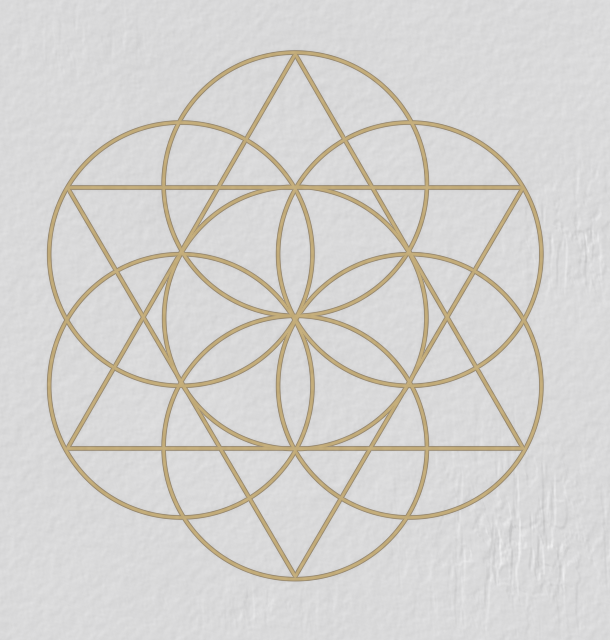
This background is drawn by a Shadertoy shader. Its source:

```glsl
// Sacred-geometry line work in muted gold on a pale plaster wall.
// Seven rings and two triangles are merged as distance fields; the wall
// is a noise height field, embossed by light from the upper left.

const float RING_RADIUS = 0.2057;
const float LINE_HALF_WIDTH = 0.0036;
const vec2 FIGURE_CENTER = vec2(-0.0152, 0.0033);
const vec3 WALL = vec3(0.852, 0.852, 0.855);
const vec3 GOLD = vec3(0.765, 0.675, 0.475);
const vec3 BRONZE = vec3(0.59, 0.53, 0.43);

float hash(vec2 p) {
    vec3 q = fract(vec3(p.xyx) * 0.1031);
    q += dot(q, q.yzx + 33.33);
    return fract((q.x + q.y) * q.z);
}

float noise(vec2 p) {
    vec2 cell = floor(p), f = fract(p);
    f = f * f * (3.0 - 2.0 * f);
    float low = mix(hash(cell), hash(cell + vec2(1, 0)), f.x);
    float high = mix(hash(cell + vec2(0, 1)), hash(cell + vec2(1, 1)), f.x);
    return mix(low, high, f.y);
}

float fbm(vec2 p) {
    float sum = 0.0, weight = 0.5;
    for (int i = 0; i < 4; i++) {
        sum += weight * noise(p);
        p = mat2(1.6, 1.2, -1.2, 1.6) * p + 17.0;
        weight *= 0.5;
    }
    return sum;
}

float ring(vec2 p, vec2 center, float radius) {
    return abs(length(p - center) - radius);
}

float segment(vec2 p, vec2 a, vec2 b) {
    vec2 ab = b - a;
    return length(p - a - ab * clamp(dot(p - a, ab) / dot(ab, ab), 0.0, 1.0));
}

// Outline of an isosceles triangle with a level base
float triangle(vec2 p, float apexY, float baseY, float halfBase) {
    p.x = abs(p.x);
    vec2 corner = vec2(halfBase, baseY);
    return min(segment(p, vec2(0.0, baseY), corner),
               segment(p, vec2(0.0, apexY), corner));
}

// Central ring, six surrounding rings and two opposed triangles
float figure(vec2 p) {
    float d = ring(p, vec2(0.0), RING_RADIUS - 0.0008);
    for (int i = 0; i < 6; i++) {
        float angle = radians(60.0 * float(i) + 30.0);
        vec2 center = vec2(cos(angle), sin(angle)) * RING_RADIUS;
        // Upright pair sits a little higher than the side rings
        center.x *= 1.004;
        center.y += abs(cos(angle)) < 0.1 ? 0.0032 : -0.0033;
        d = min(d, ring(p, center, RING_RADIUS));
    }
    d = min(d, triangle(p, 0.412, -0.204, 0.356));
    return min(d, triangle(p, -0.404, 0.2037, 0.356));
}

// Soft elliptical area of rougher plaster
float patchMask(vec2 p, vec2 center, vec2 size) {
    vec2 q = (p - center) / size;
    return exp(-dot(q, q));
}

float plasterHeight(vec2 p, float roughness) {
    float grain = 0.55 * fbm(p * 95.0) + 0.25 * noise(p * 28.0);
    float flakes = smoothstep(0.46, 0.62, fbm(p * vec2(48.0, 30.0) + 5.0));
    float runs = smoothstep(0.52, 0.68, fbm(p * vec2(70.0, 11.0) + 41.0));
    return grain + roughness * (0.5 * flakes + 0.5 * runs);
}

vec3 plaster(vec2 p) {
    float roughness = patchMask(p, vec2(0.43, 0.13), vec2(0.09, 0.10))
                    + patchMask(p, vec2(0.34, -0.34), vec2(0.16, 0.15))
                    + 0.5 * patchMask(p, vec2(-0.05, -0.45), vec2(0.12, 0.04))
                    + 0.4 * patchMask(p, vec2(-0.34, 0.43), vec2(0.10, 0.06));
    vec2 towardLight = vec2(-0.0016, 0.0016);
    float relief = plasterHeight(p - towardLight, roughness)
                 - plasterHeight(p + towardLight, roughness);
    float mottling = fbm(p * 5.0 + 9.0) - 0.47;
    return WALL + 0.018 * mottling - clamp(0.12 * relief, -0.08, 0.08);
}

void mainImage(out vec4 fragColor, in vec2 fragCoord) {
    vec2 p = (fragCoord - 0.5 * iResolution.xy) / iResolution.y;
    float pixel = 1.0 / iResolution.y;
    float d = figure(p - FIGURE_CENTER);
    vec3 color = plaster(p);

    // Faint contact shade, bronze rim, then the gold core
    color *= 1.0 - 0.05 * exp(-max(d - LINE_HALF_WIDTH, 0.0) / 0.0015);
    float line = 1.0 - smoothstep(-0.6 * pixel, 0.6 * pixel, d - LINE_HALF_WIDTH);
    float core = 1.0 - smoothstep(-0.7 * pixel, 0.7 * pixel, d - 0.62 * LINE_HALF_WIDTH);
    vec3 metal = mix(BRONZE, GOLD, core);
    metal += 0.03 * (noise(p * 160.0) - 0.5);
    color = mix(color, metal, line);

    fragColor = vec4(color, 1.0);
}
```
